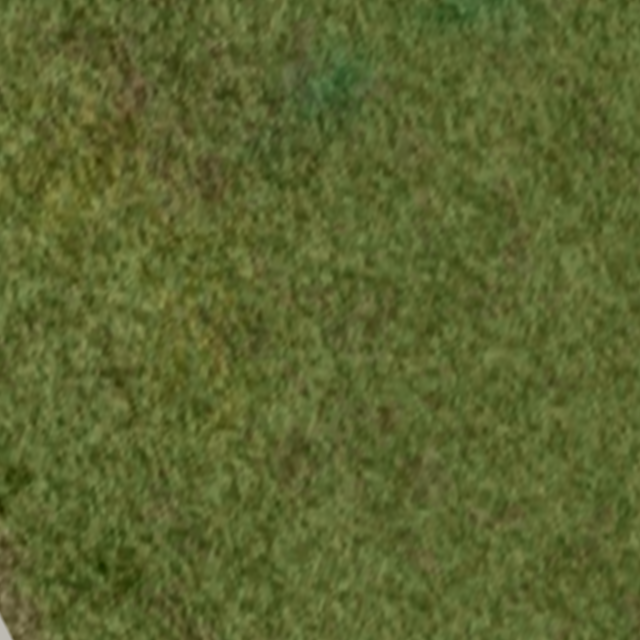
A Shadertoy shader for this texture:

```glsl
// Soft, mottled lawn seen from above, with worn patches and a pale path corner.

float hash(vec2 cell) {
    vec3 h = fract(vec3(cell.xyx) * 0.1031);
    h += dot(h, h.yzx + 33.33);
    return fract((h.x + h.y) * h.z);
}

// Smooth value noise centred on zero
float noise(vec2 p) {
    vec2 cell = floor(p);
    vec2 f = fract(p);
    f = f * f * (3.0 - 2.0 * f);
    float low = mix(hash(cell), hash(cell + vec2(1, 0)), f.x);
    float high = mix(hash(cell + vec2(0, 1)), hash(cell + vec2(1, 1)), f.x);
    return mix(low, high, f.y) - 0.5;
}

float clumps(vec2 p) {
    float sum = 0.0;
    float weight = 0.6;
    for (int i = 0; i < 4; i++) {
        sum += weight * noise(p);
        p = mat2(1.6, 1.2, -1.2, 1.6) * p + 17.3;
        weight *= 0.6;
    }
    return sum;
}

// Short upright blades: stretched noise layers leaning both ways
float blades(vec2 p) {
    p += 0.006 * vec2(noise(p * 23.0 + 5.0), noise(p * 23.0 + 71.0));
    float broad = noise(vec2(p.x + 0.25 * p.y, p.y - 0.1 * p.x) * vec2(94, 60) + 11.0);
    float fine = noise(vec2(p.x - 0.3 * p.y, p.y + 0.2 * p.x) * vec2(138, 94) + 47.0);
    float tufts = noise(vec2(p.x + 0.1 * p.y, p.y - 0.3 * p.x) * vec2(46, 35) + 83.0);
    return 0.52 * broad + 0.42 * fine + 0.2 * tufts;
}

float patchMask(vec2 p, vec2 centre, vec2 radius) {
    vec2 d = (p - centre) / radius;
    return exp(-dot(d, d));
}

void mainImage(out vec4 fragColor, in vec2 fragCoord) {
    vec2 p = fragCoord / iResolution.xy;
    vec2 warped = p + 0.07 * vec2(clumps(p * 9.0 + 3.0), clumps(p * 9.0 + 60.0));

    // Light and dark grass, rougher towards the left
    float roughness = mix(0.34, 0.26, smoothstep(0.1, 0.8, warped.x));
    float light = roughness * blades(p) + 0.06 * clumps(p * 8.0 + 29.0);
    vec3 color = vec3(0.355, 0.402, 0.186) + light * vec3(1.0, 1.0, 0.93);

    // Drifts of hue: brown thatch, yellow straw and fresh green
    float brown = patchMask(warped, vec2(0.27, 0.83), vec2(0.2, 0.16))
                + 0.7 * patchMask(warped, vec2(0.64, 0.78), vec2(0.04))
                + 0.5 * patchMask(warped, vec2(0.8, 0.93), vec2(0.06))
                + 0.5 * patchMask(warped, vec2(0.18, 0.38), vec2(0.07))
                + 0.4 * patchMask(warped, vec2(0.58, 0.21), vec2(0.06));
    brown *= 0.7 + 1.2 * noise(p * vec2(42, 30) + 9.0);
    brown += 0.8 * smoothstep(0.05, 0.35, clumps(p * 15.0 + 91.0));
    color += brown * vec3(0.005, -0.042, 0.008);

    float straw = patchMask(warped, vec2(0.1, 0.73), vec2(0.16, 0.14))
                + patchMask(warped, vec2(0.32, 0.5), vec2(0.1, 0.18));
    straw *= 0.6 + 1.5 * noise(p * vec2(50, 32) + 31.0);
    color += straw * vec3(0.05, 0.03, -0.015);

    float fresh = patchMask(warped, vec2(0.5, 0.87), vec2(0.06))
                + patchMask(warped, vec2(0.74, 1.0), vec2(0.1, 0.05))
                + 0.5 * patchMask(warped, vec2(0.42, 0.78), vec2(0.04));
    color += fresh * vec3(-0.1, -0.015, 0.0);
    color += noise(p * vec2(64, 45) + 53.0) * vec3(0.035, -0.015, -0.01);

    // Shaded tufts, bare soil and the path in the lower left corner
    float edge = (2.0 * p.x + p.y - 0.04) / 2.236;
    float shade = patchMask(warped, vec2(0.0, 0.24), vec2(0.04, 0.05))
                + 0.7 * patchMask(warped, vec2(0.14, 0.1), vec2(0.09, 0.06));
    color -= shade * (0.09 + 0.2 * noise(p * vec2(38, 32) + 77.0));
    float soil = smoothstep(0.09, 0.03, edge + 0.06 * clumps(p * 24.0));
    color = mix(color, vec3(0.42, 0.37, 0.25) + 1.2 * light, 0.75 * soil);
    color = mix(color, vec3(0.74, 0.73, 0.7), smoothstep(0.004, -0.004, edge));

    fragColor = vec4(clamp(color, 0.0, 1.0), 1.0);
}
```
